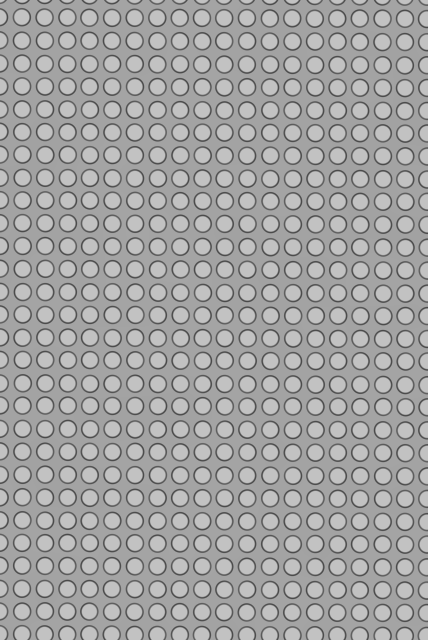
A WebGL 2 fragment shader for this pattern:

```glsl
#version 300 es
precision highp float;
// A grid of pale round studs on a grey sheet, about 19 across and 28 down.
// Each stud is a disc with a dark rim that fades inward to a flat top;
// hashes shift rows, columns and studs a little and vary the rim shade.

// Lengths are fractions of the canvas height.
#define PITCH vec2(0.03516, 0.03568)
#define FIRST_STUD vec2(0.0344, 0.0091)
#define TILT 0.0040
#define STUD_RADIUS 0.0144
#define TOP_RADIUS 0.0106
#define RIM_WIDTH 0.0011
#define LINE_JITTER 0.0013
#define STUD_JITTER 0.0006
#define RIM_VARIATION 0.09
#define GRAIN 0.012

uniform vec2 u_resolution;
out vec4 fragColor;

const vec3 SHEET_GREY = vec3(0.64);
const vec3 TOP_GREY = vec3(0.76);
const vec3 RIM_GREY = vec3(0.33);

float hash(vec2 p) {
    vec3 q = fract(vec3(p.xyx) * 0.1031);
    q += dot(q, q.yzx + 33.33);
    return fract((q.x + q.y) * q.z);
}

// Random value from -0.5 to 0.5.
float offset(vec2 p) {
    return hash(p + 70.0) - 0.5;
}

float valueNoise(vec2 p) {
    vec2 cell = floor(p);
    vec2 t = fract(p);
    t = t * t * (3.0 - 2.0 * t);
    float low = mix(hash(cell), hash(cell + vec2(1.0, 0.0)), t.x);
    float high = mix(hash(cell + vec2(0.0, 1.0)), hash(cell + 1.0), t.x);
    return mix(low, high, t.y);
}

// Vector from the centre of the stud in this cell to the point.
vec2 fromStud(vec2 point, vec2 cell) {
    vec2 lineShift = vec2(offset(vec2(cell.x, 31.0)), offset(vec2(17.0, cell.y)));
    vec2 studShift = vec2(offset(cell), offset(cell + 41.0));
    return point - cell * PITCH - LINE_JITTER * lineShift - STUD_JITTER * studShift;
}

void main() {
    vec2 point = gl_FragCoord.xy / u_resolution.y;
    float pixel = 1.0 / u_resolution.y;

    // Slightly tilted grid; rows bow gently sideways.
    vec2 grid = point - FIRST_STUD;
    grid.y += TILT * point.x;
    grid.x -= 0.0012 * sin(3.14159 * point.y);
    vec2 cell = floor(grid / PITCH + 0.5);
    vec2 local = fromStud(grid, cell);
    float radius = length(local);

    // Sheet with faint broad shading.
    vec3 color = SHEET_GREY + GRAIN * (valueNoise(point * 14.0) - 0.5);

    // Rim shading: dark outer line, then a ramp up to the flat top.
    float ramp = smoothstep(STUD_RADIUS - RIM_WIDTH, TOP_RADIUS, radius);
    float angle = 6.28318 * hash(cell + 9.0);
    vec2 lightDir = vec2(cos(angle), sin(angle));
    float side = dot(local, lightDir) / STUD_RADIUS;
    vec3 rim = RIM_GREY + RIM_VARIATION * 0.5 * side;
    ramp = 1.0 - clamp((radius - TOP_RADIUS) / (STUD_RADIUS - RIM_WIDTH - TOP_RADIUS), 0.0, 1.0);
    vec3 stud = mix(rim, TOP_GREY, smoothstep(0.0, 1.0, ramp));

    // Smooth outer edge.
    float edge = max(pixel, 0.0008) * 0.7;
    float cover = 1.0 - smoothstep(-edge, edge, radius - STUD_RADIUS);
    color = mix(color, stud, cover);

    fragColor = vec4(color, 1.0);
}
```
